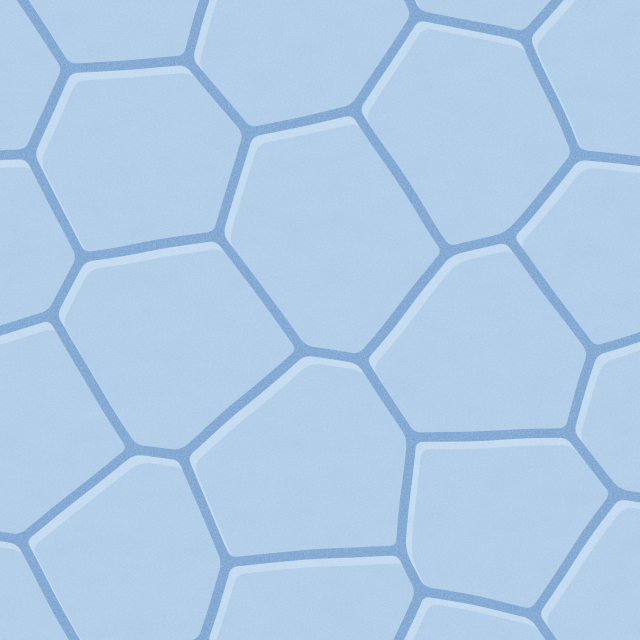
Reproduce this pattern procedurally as a Shadertoy shader.

```glsl
// Irregular cells on pale blue paper, parted by darker grainy seams.
// A jittered hexagonal lattice gives Voronoi cells; each cell is drawn again
// with a small shift, and the strip left uncovered becomes a pale bevel.

const vec3 PAPER = vec3(0.704, 0.810, 0.912);
const vec3 SEAM  = vec3(0.525, 0.672, 0.832);
const vec3 BEVEL = vec3(0.772, 0.858, 0.938);

const float SPACING    = 0.300;
const float LEAN       = 0.56;    // angle of the lattice, in radians
const float JITTER     = 0.42;
const float SEAM_WIDTH = 0.0150;
const vec2  BEVEL_SHIFT = vec2(-0.0085, 0.0115);

vec2 hash2(vec2 p) {
    vec3 q = fract(p.xyx * vec3(0.1031, 0.1030, 0.0973));
    q += dot(q, q.yzx + 33.33);
    return fract((q.xx + q.yz) * q.zy);
}

vec2 gradientAt(vec2 corner) {
    float angle = 6.2832 * hash2(corner + 57.0).x;
    return vec2(cos(angle), sin(angle));
}

float gradientNoise(vec2 p) {
    vec2 i = floor(p), f = fract(p);
    vec2 u = f * f * f * (f * (f * 6.0 - 15.0) + 10.0);
    vec2 e = vec2(1.0, 0.0);
    float low  = mix(dot(gradientAt(i), f),
                     dot(gradientAt(i + e.xy), f - e.xy), u.x);
    float high = mix(dot(gradientAt(i + e.yx), f - e.yx),
                     dot(gradientAt(i + e.xx), f - e.xx), u.x);
    return mix(low, high, u.y);
}

float fbm(vec2 p, int octaves) {
    float sum = 0.0, weight = 0.5;
    for (int i = 0; i < octaves; i++) {
        sum += weight * gradientNoise(p);
        p = mat2(0.8, 0.6, -0.6, 0.8) * p * 2.1 + 7.3;
        weight *= 0.6;
    }
    return sum;
}

float smoothMin(float a, float b, float k) {
    float h = max(k - abs(a - b), 0.0) / k;
    return min(a, b) - 0.25 * h * h * k;
}

// Two lattice axes, sixty degrees apart
mat2 hexLattice(float spacing, float lean) {
    return spacing * mat2(cos(lean), sin(lean),
                          cos(lean + 1.0472), sin(lean + 1.0472));
}

vec2 site(vec2 id, mat2 lattice) {
    return lattice * (id + JITTER * (hash2(id + 23.0) - 0.5));
}

vec2 nearestId(vec2 p, mat2 lattice) {
    vec2 base = round(inverse(lattice) * p), best = base;
    float closest = 1e5;
    for (int y = -2; y <= 2; y++)
    for (int x = -2; x <= 2; x++) {
        vec2 id = base + vec2(x, y);
        vec2 away = site(id, lattice) - p;
        float d = dot(away, away);
        if (d < closest) { closest = d; best = id; }
    }
    return best;
}

// Distance from p to the border of one cell, with corners rounded by k
float cellDistance(vec2 p, vec2 id, mat2 lattice, float k) {
    vec2 own = site(id, lattice);
    float d = 1.0;
    for (int y = -2; y <= 2; y++)
    for (int x = -2; x <= 2; x++) {
        if (x == 0 && y == 0) continue;
        vec2 other = site(id + vec2(x, y), lattice);
        float toBorder = dot(0.5 * (own + other) - p, normalize(other - own));
        d = smoothMin(d, toBorder, k);
    }
    return d;
}

float coverage(float d, float pixel) {
    return smoothstep(-0.7 * pixel, 0.7 * pixel, d);
}

void mainImage(out vec4 fragColor, in vec2 fragCoord) {
    float pixel = 1.0 / iResolution.y;
    vec2 uv = fragCoord * pixel;

    // A faint warp keeps the seams from being perfectly straight
    vec2 p = uv + 0.005 * vec2(gradientNoise(uv * 7.0),
                               gradientNoise(uv * 7.0 + 31.0));

    // Cell body, and the shifted body that leaves the bevel
    mat2 lattice = hexLattice(SPACING, LEAN);
    vec2 id = nearestId(p, lattice);
    float body  = cellDistance(p, id, lattice, 0.010) - 0.5 * SEAM_WIDTH;
    float inner = cellDistance(p + BEVEL_SHIFT, id, lattice, 0.014)
                - 0.5 * SEAM_WIDTH;
    float inCell  = coverage(body, pixel);
    float inInner = coverage(inner, pixel);

    // Paper mottling and fine grain, stronger in the seams
    float mottle = fbm(uv * vec2(16.0, 24.0), 4);
    float grain  = gradientNoise(uv * 410.0) + 0.5 * gradientNoise(uv * 230.0 + 11.0);

    vec3 color = mix(SEAM, mix(BEVEL, PAPER, inInner), inCell);
    color += vec3(1.0, 0.8, 0.5) * (0.018 * mottle + mix(0.070, 0.026, inCell) * grain);
    fragColor = vec4(color, 1.0);
}
```
